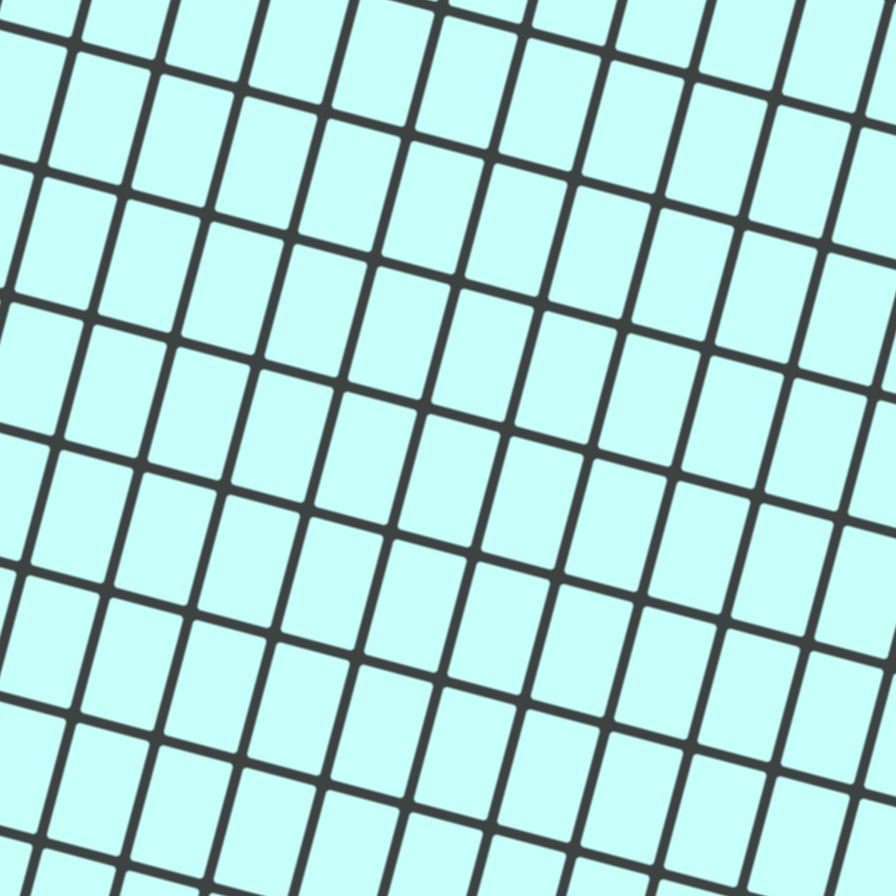
This pattern is drawn by a Shadertoy shader. Its source:

```glsl
// Signed distance to a box with rounded corners
float roundedBox(vec2 p, vec2 halfSize, float radius) {
    vec2 d = abs(p) - halfSize + radius;
    return length(max(d, 0.0)) + min(max(d.x, d.y), 0.0) - radius;
}

mat2 rotation(float angle) {
    float c = cos(angle), s = sin(angle);
    return mat2(c, s, -s, c);
}

void mainImage(out vec4 fragColor, in vec2 fragCoord) {
    vec2 uv = fragCoord / iResolution.y;

    // Tilted grid of upright cells
    vec2 cellSize = vec2(0.0963, 0.1448);
    vec2 gridPos = rotation(radians(15.0)) * uv - vec2(0.027, 0.0706);
    vec2 cellPos = mod(gridPos, cellSize) - 0.5 * cellSize;

    // Pane inset by half the bar width, with a soft edge
    float dist = roundedBox(cellPos, 0.5 * cellSize - 0.0057, 0.005);
    float softness = max(0.0022, 0.75 / iResolution.y);
    float bar = smoothstep(-softness, softness, dist);

    vec3 paneColor = vec3(0.78, 1.0, 0.98);
    vec3 barColor = vec3(0.24, 0.26, 0.26);
    fragColor = vec4(mix(paneColor, barColor, bar), 1.0);
}
```
